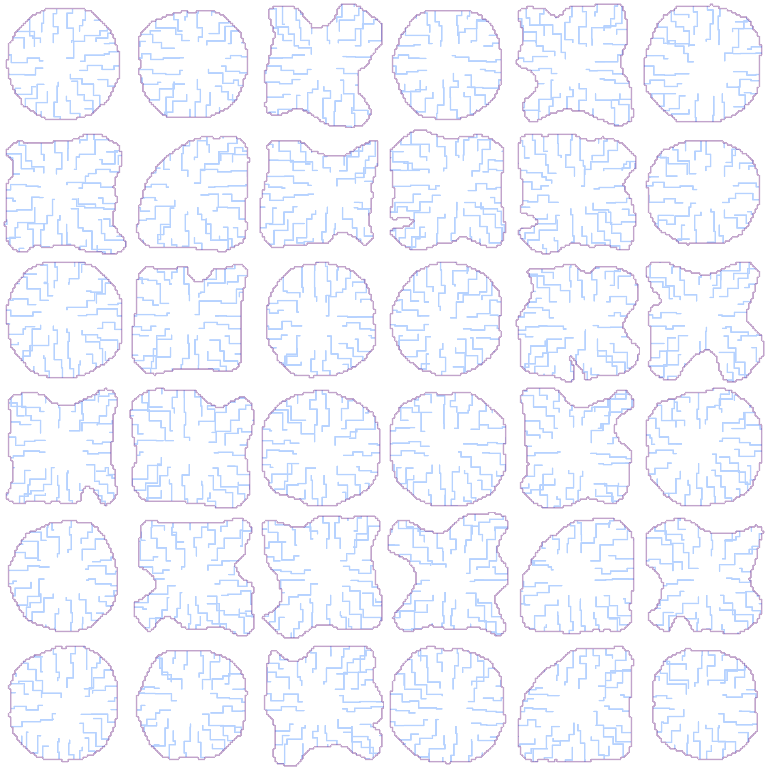
Give the GLSL for this pattern, as a Shadertoy shader.

```glsl
const float TILES = 6.0;            // blobs across and down
const float STEPS = 60.0;           // outline stair steps per tile
const float NODES = 10.0;           // branch nodes per tile
const float JITTER = 0.8;           // spread of a node inside its square
const float OUTLINE_WIDTH = 0.00086;
const float BRANCH_WIDTH = 0.0008;
const float SOFTNESS = 1.6;         // filter width in pixels
const vec3 PAPER = vec3(1.0);
const vec3 OUTLINE_COLOR = vec3(0.42, 0.14, 0.51);
const vec3 BRANCH_COLOR = vec3(0.25, 0.54, 1.0);

// Blob kinds by row from the top: 0 round, 1 lobed, 2 one corner cut
const int KINDS[36] = int[36](
    0, 0, 1, 0, 1, 0,
    1, 2, 1, 1, 1, 0,
    0, 1, 0, 0, 1, 1,
    1, 1, 0, 0, 1, 0,
    0, 1, 1, 1, 2, 1,
    0, 0, 1, 0, 2, 0);

float hash(vec2 p) {
    return fract(sin(dot(p, vec2(127.1, 311.7))) * 43758.5453);
}

vec2 hash2(vec2 p) {
    return vec2(hash(p), hash(p + 53.7));
}

float noise(vec2 p) {
    vec2 i = floor(p), f = fract(p);
    f = f * f * (3.0 - 2.0 * f);
    return mix(mix(hash(i), hash(i + vec2(1, 0)), f.x),
               mix(hash(i + vec2(0, 1)), hash(i + vec2(1, 1)), f.x), f.y);
}

float smoothMax(float a, float b, float k) {
    float h = max(k - abs(a - b), 0.0) / k;
    return max(a, b) + h * h * k * 0.25;
}

float roundBox(vec2 p, float halfSize, float radius) {
    vec2 q = abs(p) - halfSize + radius;
    return length(max(q, 0.0)) + min(max(q.x, q.y), 0.0) - radius;
}

vec2 sideDirection(int i) {
    float s = i < 2 ? 1.0 : -1.0;
    return i % 2 == 0 ? vec2(s, 0.0) : vec2(0.0, s);
}

// Signed field of a blob, negative inside; p spans -0.5 to 0.5
float blob(vec2 p, vec2 tile, int kind) {
    vec2 seed = tile * 17.0 + 100.0;
    float wobble = (noise(p * 5.0 + seed) - 0.5) * 0.05
                 + (noise(p * 15.0 + seed) - 0.5) * 0.018;
    if (kind == 0) return roundBox(p, mix(0.42, 0.45, hash(seed)), 0.38) + wobble;
    if (kind == 2) {
        vec2 q = p * vec2(-1.0, 1.0) - 0.44 + 0.65;
        float cut = min(q.x, q.y) > 0.0 ? length(q) - 0.65 : -1.0;
        return max(roundBox(p, 0.44, 0.13), cut) + wobble;
    }
    p += (vec2(noise(p * 4.5 + seed), noise(p * 4.5 + seed + 40.0)) - 0.5) * 0.11;
    float d = roundBox(p, 0.44, 0.14);
    // One bite per side, from broad dents to narrow slits
    for (int i = 0; i < 4; i++) {
        vec2 dir = sideDirection(i);
        vec2 r = hash2(seed + float(i) * 3.1), s = hash2(seed + float(i) * 5.3 + 9.0);
        vec2 size = vec2(mix(0.25, 0.04, r.x), mix(0.05, 0.19, s.x * s.x));
        vec2 q = vec2(dot(p, dir.yx) - (r.y - 0.5) * 0.5, dot(p, dir) - 0.46);
        float bite = (length(q / size) - 1.0) * min(size.x, size.y);
        d = smoothMax(d, -bite, 0.05);
    }
    return d + wobble * 0.5;
}

float segment(vec2 p, vec2 a, vec2 b) {
    return length(max(abs(p - 0.5 * (a + b)) - 0.5 * abs(b - a), 0.0));
}

vec2 nodePosition(vec2 id, vec2 seed) {
    return id + 0.5 + (hash2(id + seed) - 0.5) * JITTER;
}

// Distance to stepped branches; every node links to an outward neighbour
float branches(vec2 p, vec2 tile) {
    vec2 seed = tile * 37.0 + 200.0;
    vec2 hub = (hash2(seed) - 0.5) * 0.12 * NODES;
    vec2 g = p * NODES;
    float d = 1.0;
    for (int y = -1; y <= 1; y++)
    for (int x = -1; x <= 1; x++) {
        vec2 id = floor(g) + vec2(x, y);
        vec2 a = nodePosition(id, seed), away = a - hub;
        vec2 r = hash2(id + seed + 11.3), s = hash2(id + seed + 29.9);
        if (length(away) < (0.06 + 0.07 * r.y) * NODES) continue;
        // Eight-way step along the ray, loosened by chance
        vec2 ray = away / max(abs(away.x), abs(away.y));
        vec2 dir = clamp(floor(ray * 0.95 + (s - 0.5) * 0.85 + 0.5), -1.0, 1.0);
        vec2 b = nodePosition(id + dir, seed);
        vec2 bend = mix(a, b, 0.2 + 0.6 * r.y);
        bool level = dir.y == 0.0 || (dir.x != 0.0 && r.x < 0.5);
        vec2 c = level ? vec2(bend.x, a.y) : vec2(a.x, bend.y);
        vec2 e = level ? vec2(bend.x, b.y) : vec2(b.x, bend.y);
        d = min(d, min(segment(g, a, c), min(segment(g, c, e), segment(g, e, b))));
    }
    return d / NODES;
}

// Share of the filter covered by a line at distance d
float lineCover(float d, float width, float span) {
    float overlap = min(d + 0.5 * span, 0.5 * width) - max(d - 0.5 * span, -0.5 * width);
    return clamp(overlap / span, 0.0, 1.0);
}

void mainImage(out vec4 fragColor, in vec2 fragCoord) {
    float span = SOFTNESS / iResolution.y;
    vec2 grid = fragCoord / iResolution.y * TILES;
    vec2 tile = floor(grid), p = fract(grid) - 0.5;
    ivec2 cell = ivec2(mod(tile, TILES));
    int kind = KINDS[(int(TILES) - 1 - cell.y) * int(TILES) + cell.x];

    // Stepped outline runs between inside and outside squares
    vec2 square = floor(p * STEPS) + 0.5, local = p * STEPS - square;
    bool inside = blob(square / STEPS, tile, kind) < 0.0;
    float edge = STEPS;
    for (int i = 0; i < 4; i++) {
        vec2 dir = sideDirection(i);
        if ((blob((square + dir) / STEPS, tile, kind) < 0.0) != inside)
            edge = min(edge, 0.5 - dot(local, dir));
    }

    vec3 color = PAPER;
    if (inside) color = mix(color, BRANCH_COLOR, lineCover(branches(p, tile) / TILES, BRANCH_WIDTH, span));
    color = mix(color, OUTLINE_COLOR, lineCover(edge / STEPS / TILES, OUTLINE_WIDTH, span));
    fragColor = vec4(color, 1.0);
}
```
